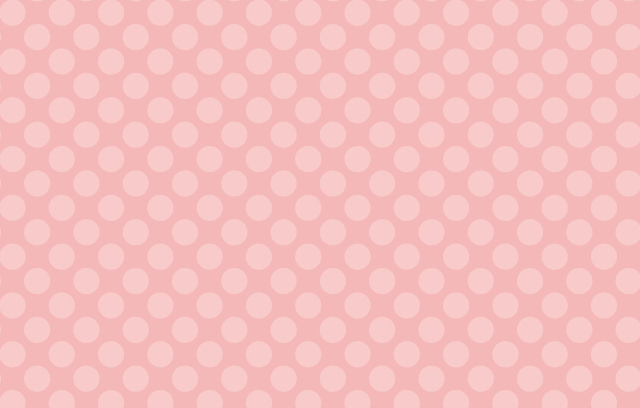
A WebGL 1 fragment shader for this pattern:

```glsl
precision highp float;

uniform vec2 u_resolution;

const vec3 GROUND_COLOR = vec3(0.960, 0.720, 0.720);
const vec3 DOT_COLOR = vec3(0.973, 0.792, 0.792);

// Lengths are fractions of the canvas width, measured from the top left
const vec2 PITCH = vec2(0.07702, 0.07625);
const vec2 FIRST_CENTER = vec2(0.0195, 0.0198);
const float DOT_RADIUS = 0.0205;

// Distance to the nearest point of a rectangular grid
float gridDistance(vec2 p, vec2 pitch) {
  vec2 offset = (fract(p / pitch + 0.5) - 0.5) * pitch;
  return length(offset);
}

// Signed distance to dots on two grids staggered by half a pitch
float staggeredDots(vec2 p, vec2 pitch, float radius) {
  float even = gridDistance(p, pitch);
  float odd = gridDistance(p - 0.5 * pitch, pitch);
  return min(even, odd) - radius;
}

// Antialiased coverage of a shape from its signed distance
float coverage(float dist, float pixel) {
  return clamp(0.5 - dist / pixel, 0.0, 1.0);
}

void main() {
  float pixel = 1.0 / u_resolution.x;
  vec2 p = vec2(gl_FragCoord.x, u_resolution.y - gl_FragCoord.y) * pixel;

  float dots = staggeredDots(p - FIRST_CENTER, PITCH, DOT_RADIUS);
  vec3 color = mix(GROUND_COLOR, DOT_COLOR, coverage(dots, pixel));
  gl_FragColor = vec4(color, 1.0);
}
```
